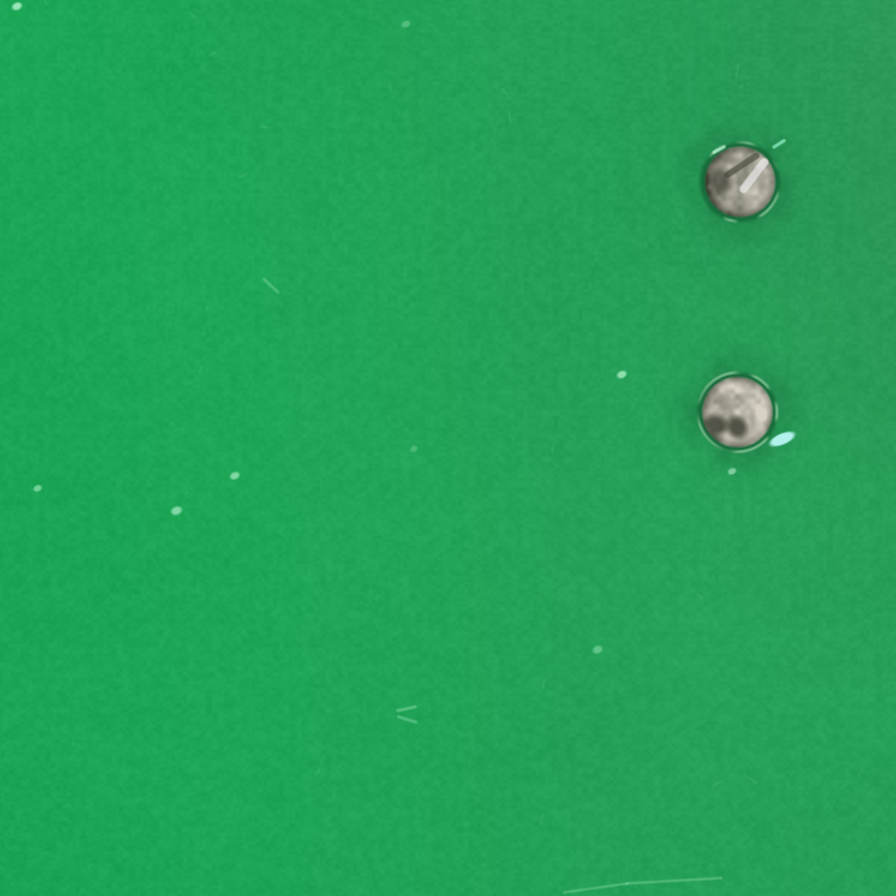
This texture is drawn by a Shadertoy shader. Its source:

```glsl
// A green lacquered board with two domed solder joints at the right.
// Layered value noise gives the lacquer its grain; distance functions
// shape the metal, its rims and halos, and the small specks and scratches.
#define GREEN_LEFT vec3(0.105, 0.655, 0.335)
#define GREEN_RIGHT vec3(0.148, 0.630, 0.350)
#define GREEN_CORNER vec3(0.175, 0.595, 0.345)
#define SPECK_COLOR vec3(0.60, 0.90, 0.72)
#define METAL_LIGHT vec3(0.80, 0.78, 0.73)
#define METAL_DARK vec3(0.24, 0.25, 0.20)
#define UPPER_JOINT vec2(0.826, 0.797)
#define LOWER_JOINT vec2(0.823, 0.540)
#define JOINT_RADIUS 0.0405
#define GRAIN 0.026
#define SCRATCH_COUNT 26

float hash(vec2 p) {
    return fract(sin(dot(p, vec2(127.1, 311.7))) * 43758.545);
}

float noise(vec2 p) {
    vec2 i = floor(p), f = fract(p);
    f = f * f * (3.0 - 2.0 * f);
    return mix(mix(hash(i), hash(i + vec2(1, 0)), f.x),
               mix(hash(i + vec2(0, 1)), hash(i + vec2(1, 1)), f.x), f.y);
}

// Soft coverage of a line from a to b
float stroke(vec2 p, vec2 a, vec2 b, float width) {
    vec2 pa = p - a, ba = b - a;
    float d = length(pa - ba * clamp(dot(pa, ba) / dot(ba, ba), 0.0, 1.0));
    float soft = max(0.0015, 1.0 / iResolution.y);
    return 1.0 - smoothstep(width - soft, width + soft, d);
}

// Soft coverage of a tilted ellipse
float blot(vec2 p, vec2 size, float angle, float soft) {
    float c = cos(angle), s = sin(angle);
    vec2 q = vec2(c * p.x + s * p.y, c * p.y - s * p.x) / size;
    return 1.0 - smoothstep(1.0 - soft, 1.0 + soft, length(q));
}

vec3 lacquer(vec2 p) {
    vec3 col = mix(GREEN_LEFT, GREEN_RIGHT, smoothstep(0.0, 0.85, p.x + 0.12 * (p.y - 0.5)));
    col = mix(col, GREEN_CORNER, smoothstep(0.65, 1.1, p.x) * smoothstep(0.1, 0.9, p.y));
    float cloud = noise(p * 5.0) + 0.5 * noise(p * vec2(9.0, 24.0)) - 0.75;
    float fine = noise(p * 150.0) + noise(p * 290.0 + 7.0) - 1.0;
    return col + cloud * vec3(0.008, 0.016, 0.010) + fine * GRAIN;
}

// Faint scratches, mostly in the upper left
vec3 scratches(vec3 col, vec2 p) {
    for (int i = 0; i < SCRATCH_COUNT; i++) {
        float k = float(i);
        vec2 a = vec2(hash(vec2(k, 1.0)) * 0.95, 1.0 - pow(hash(vec2(k, 2.0)), 1.5));
        float angle = 6.283 * hash(vec2(k, 3.0));
        vec2 b = a + 0.016 * hash(vec2(k, 4.0)) * vec2(cos(angle), sin(angle)) + 0.001;
        col = mix(col, SPECK_COLOR, 0.13 * stroke(p, a, b, 0.001));
    }
    col = mix(col, SPECK_COLOR, 0.35 * stroke(p, vec2(0.295, 0.688), vec2(0.310, 0.674), 0.0016));
    col = mix(col, SPECK_COLOR, 0.42 * stroke(p, vec2(0.444, 0.207), vec2(0.463, 0.211), 0.0018));
    col = mix(col, SPECK_COLOR, 0.38 * stroke(p, vec2(0.445, 0.200), vec2(0.464, 0.194), 0.0018));
    col = mix(col, SPECK_COLOR, 0.36 * stroke(p, vec2(0.630, 0.004), vec2(0.700, 0.014), 0.0014));
    return mix(col, SPECK_COLOR, 0.36 * stroke(p, vec2(0.700, 0.014), vec2(0.805, 0.020), 0.0014));
}

// Bright dust: place and strength
vec3 specks(vec3 col, vec2 p) {
    vec3 dust[9] = vec3[9](vec3(0.019, 0.993, 1.0), vec3(0.453, 0.973, 0.4),
        vec3(0.694, 0.582, 0.9), vec3(0.262, 0.469, 0.8), vec3(0.042, 0.455, 0.7),
        vec3(0.197, 0.430, 0.8), vec3(0.667, 0.275, 0.5), vec3(0.817, 0.474, 0.8),
        vec3(0.462, 0.499, 0.3));
    for (int i = 0; i < 9; i++) {
        vec2 size = vec2(0.0055, 0.0040) * (0.75 + 0.35 * hash(dust[i].xy));
        col = mix(col, SPECK_COLOR, dust[i].z * blot(p - dust[i].xy, size, 0.4, 0.45));
    }
    return col;
}

// Lacquer halo, reflecting rim and mottled metal dome; q is relative to the centre
vec3 joint(vec3 col, vec2 q, float seed, float shine) {
    float r = length(q) / JOINT_RADIUS, angle = atan(q.y, q.x);
    float patchy = noise(q * 60.0 + seed);
    col *= 1.0 - 0.09 * smoothstep(2.1, 1.1, r) * (0.5 + patchy);
    col = mix(col, vec3(0.07, 0.38, 0.20), 0.75 * smoothstep(0.17, 0.0, abs(r - 1.02)));
    float arcs = smoothstep(0.35, 0.8, noise(vec2(angle * 2.2 + seed, seed)));
    col = mix(col, vec3(0.55, 0.80, 0.62), 0.75 * arcs * smoothstep(0.08, 0.0, abs(r - 1.09)));
    float mottling = noise(q * 75.0 + seed) * 0.6 + noise(q * 170.0 + seed) * 0.4;
    float light = shine + 0.65 * (mottling - 0.5) + 5.0 * (q.x + 0.5 * q.y);
    light -= 0.4 * smoothstep(0.72, 1.0, r);
    vec3 metal = mix(METAL_DARK, METAL_LIGHT, clamp(light, 0.0, 1.08));
    return mix(col, metal, 1.0 - smoothstep(0.92, 1.02, r));
}

void mainImage(out vec4 fragColor, in vec2 fragCoord) {
    vec2 p = fragCoord / iResolution.xy;
    vec3 col = specks(scratches(lacquer(p), p), p);

    // Upper joint: dark left flank, diagonal groove and bright ridge
    vec2 u = p - UPPER_JOINT;
    col = joint(col, u, 3.0, 0.70);
    col = mix(col, METAL_DARK, 0.65 * blot(u - vec2(-0.022, 0.002), vec2(0.011, 0.014), 0.3, 0.5));
    col = mix(col, METAL_DARK, 0.60 * stroke(u, vec2(-0.014, 0.008), vec2(0.018, 0.029), 0.0035));
    col = mix(col, vec3(0.91), 0.75 * stroke(u, vec2(0.004, -0.008), vec2(0.027, 0.022), 0.0045));
    col = mix(col, vec3(0.72, 0.95, 0.83), 0.8 * stroke(u, vec2(-0.029, 0.033), vec2(-0.018, 0.039), 0.0018));
    col = mix(col, vec3(0.55, 0.92, 0.75), 0.8 * stroke(u, vec2(0.038, 0.039), vec2(0.049, 0.046), 0.0018));

    // Lower joint: dark pits at its foot and a blue-white glint beside it
    vec2 l = p - LOWER_JOINT;
    col = joint(col, l, 11.0, 0.82);
    col = mix(col, METAL_DARK, 0.78 * blot(l - vec2(-0.024, -0.014), vec2(0.012, 0.010), -0.6, 0.5));
    col = mix(col, METAL_DARK, 0.82 * blot(l - vec2(0.000, -0.017), vec2(0.010, 0.012), 0.5, 0.5));
    col = mix(col, vec3(0.70, 0.95, 0.93), blot(l - vec2(0.050, -0.030), vec2(0.0145, 0.006), 0.4, 0.25));
    fragColor = vec4(clamp(col, 0.0, 1.0), 1.0);
}
```
